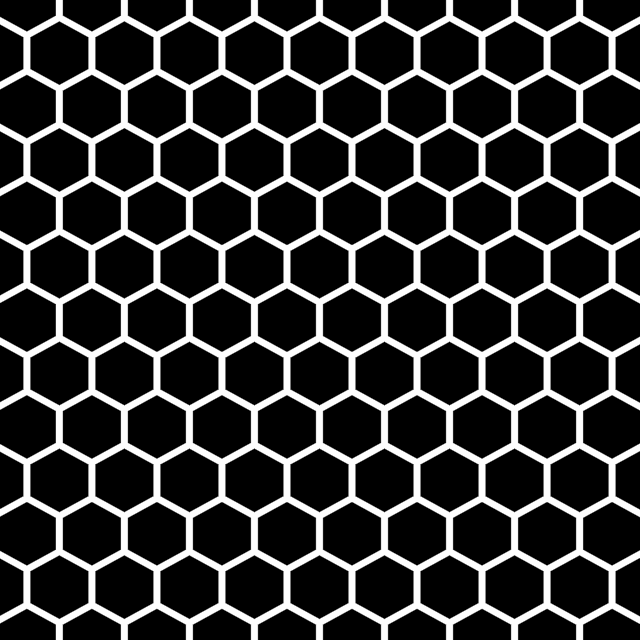
Reproduce this pattern procedurally as a three.js fragment shader.

```glsl
// Honeycomb of white lines on black: pointy-topped hexagons, slightly
// flattened, in staggered rows. Space is scaled so that a cell is one unit
// wide, then the distance to the nearest cell wall is drawn as a line.

varying vec2 vUv;

const float SQRT3 = 1.7320508;
const vec2 CELL_CENTER = vec2(0.4992, 0.5832); // center of one cell
const float CELL_WIDTH = 0.1016;               // distance between columns
const float ROW_HEIGHT = 0.08344;              // distance between rows
const float LINE_WIDTH = 0.108;                // in cell widths
const float EDGE_SOFTNESS = 0.00195;           // in canvas units
const vec3 CELL_COLOR = vec3(0.0);
const vec3 LINE_COLOR = vec3(0.995);

// Offset from the nearest point of a rectangular grid.
vec2 gridOffset(vec2 p, vec2 spacing) {
  return mod(p + 0.5 * spacing, spacing) - 0.5 * spacing;
}

// Offset from the center of the hexagon holding p: two interleaved grids.
vec2 hexOffset(vec2 p) {
  vec2 spacing = vec2(1.0, SQRT3);
  vec2 a = gridOffset(p, spacing);
  vec2 b = gridOffset(p - 0.5 * spacing, spacing);
  return dot(a, a) < dot(b, b) ? a : b;
}

// Distance from an offset inside a unit-wide hexagon to its nearest wall.
float wallDistance(vec2 offset) {
  vec2 q = abs(offset);
  return 0.5 - max(q.x, dot(q, vec2(0.5, 0.5 * SQRT3)));
}

// Coverage of a line around distance zero, with a linear soft edge.
float lineCoverage(float dist, float width, float softness) {
  return clamp(0.5 + (0.5 * width - dist) / softness, 0.0, 1.0);
}

void main() {
  // Stretch the flattened rows back to regular hexagons.
  vec2 scale = vec2(CELL_WIDTH, ROW_HEIGHT * 2.0 / SQRT3);
  vec2 p = (vUv - CELL_CENTER) / scale;

  float dist = wallDistance(hexOffset(p));
  float line = lineCoverage(dist, LINE_WIDTH, EDGE_SOFTNESS / CELL_WIDTH);
  gl_FragColor = vec4(mix(CELL_COLOR, LINE_COLOR, line), 1.0);
}
```
